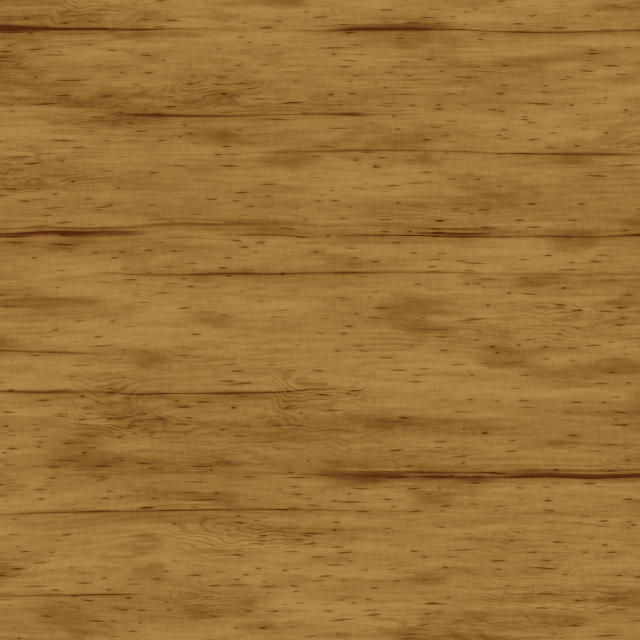
This texture is drawn by a Shadertoy shader. Its source:

```glsl
float hash(vec2 p) {
    vec3 q = fract(vec3(p.xyx) * 0.1031);
    q += dot(q, q.yzx + 33.33);
    return fract((q.x + q.y) * q.z);
}

float noise(vec2 p) {
    vec2 cell = floor(p), f = fract(p);
    f = f * f * (3.0 - 2.0 * f);
    return mix(mix(hash(cell), hash(cell + vec2(1, 0)), f.x),
               mix(hash(cell + vec2(0, 1)), hash(cell + vec2(1, 1)), f.x), f.y);
}

float fbm(vec2 p) {
    float sum = 0.0, amp = 0.533;
    for (int i = 0; i < 4; i++) {
        sum += amp * noise(p);
        p = p * 2.03 + 17.3;
        amp *= 0.5;
    }
    return sum;
}

// Thin growth lines, curling into small loops where the figure is strong
float growthLines(vec2 p) {
    float figure = smoothstep(0.56, 0.8, noise(p * vec2(6.0, 18.0) + 31.0));
    float rings = p.y * 105.0 + 4.0 * noise(p * vec2(3.0, 7.0) + 5.0)
                + 5.0 * figure * fbm(p * vec2(14.0, 40.0) + 12.0);
    float line = pow(0.5 + 0.5 * cos(6.2832 * rings), 3.0);
    line *= 1.0 - smoothstep(0.35, 0.8, fwidth(rings));
    float patches = smoothstep(0.4, 0.7, noise(p * vec2(3.0, 11.0) + 60.0));
    float broken = 0.3 + 0.9 * noise(p * vec2(16.0, 60.0) + 90.0);
    return line * broken * (0.17 * patches + 0.22 * figure) + 0.08 * figure;
}

// Short dark pores, gathered in drifts, some trailing a soft stain
float pores(vec2 p, vec2 grid, float seed) {
    vec2 q = p * grid;
    q.x += 7.0 * hash(vec2(floor(q.y), seed));
    vec2 cell = floor(q) + seed;
    float drift = noise(p * vec2(4.0, 14.0) + seed);
    vec2 centre = vec2(0.5, 0.25 + 0.5 * hash(cell + 9.0));
    vec2 d = (fract(q) - centre) / grid;
    d.y += 0.16 * d.x * (hash(cell + 21.0) - 0.5);
    float halfLength = mix(0.1, 0.48, pow(hash(cell + 14.0), 2.0)) / grid.x;
    float taper = 1.0 - smoothstep(0.1, 1.0, abs(d.x) / halfLength);
    float mark = taper * (1.0 - smoothstep(0.0002, 0.0019, abs(d.y)));
    vec2 s = d * vec2(110.0, 190.0);
    float strength = hash(cell + 27.0);
    return step(1.0 - 0.55 * drift, hash(cell + 3.0))
         * (mix(0.25, 0.85, strength) * mark + 0.14 * strength * exp(-dot(s, s)));
}

// Long broken seams, some widened into smoky streaked bands
float seams(vec2 p) {
    float dark = 0.0;
    for (int i = 0; i < 10; i++) {
        float id = float(i), row = id * 7.31 + 2.0;
        float y = 0.948 - 0.187 * floor(id / 2.0) - 0.127 * mod(id, 2.0);
        float wave = 0.012 * (noise(vec2(p.x * 3.5, row)) - 0.5)
                   + 0.004 * (noise(vec2(p.x * 14.0, row)) - 0.5);
        float d = p.y - y - wave;
        float span = smoothstep(0.36, 0.6, noise(vec2(p.x * 2.6, row + 40.0)));
        float ink = span * (0.25 + 0.9 * noise(vec2(p.x * 22.0, row + 60.0)));
        float width = 0.0007 + 0.0018 * noise(vec2(p.x * 11.0, row + 80.0));
        dark += ink * exp(-pow(abs(d) / width, 1.5));
        dark += 0.22 * span * exp(-abs(d) / (d < 0.0 ? 0.012 : 0.004));

        if (i == 0 || i % 4 == 3) {
            float swell = smoothstep(0.32, 0.58, noise(vec2(p.x * 3.3, row + 120.0)));
            float streak = smoothstep(0.35, 0.75, noise(vec2(p.x * 7.0, d * 260.0 + row)));
            float side = d - 0.004;
            dark += swell * (0.25 + 0.65 * streak) * exp(-pow(side / 0.0085, 2.0));
            dark += 0.3 * swell * streak * exp(-pow(side / 0.02, 2.0));
        }
    }
    return dark;
}

void mainImage(out vec4 fragColor, in vec2 fragCoord) {
    vec2 p = fragCoord / iResolution.xy;
    vec2 bent = p + vec2(0.0, 0.012 * (noise(p * vec2(4.0, 6.0)) - 0.5));

    // Broad clouds, streaks and fine fibres
    float tone = 0.92;
    tone += 0.48 * (fbm(bent * vec2(4.0, 15.0)) - 0.5);
    tone += 0.5 * (fbm(bent * vec2(7.0, 75.0) + 8.0) - 0.5);
    tone += 0.18 * (noise(bent * vec2(22.0, 210.0)) - 0.5);
    tone += 0.17 * (noise(bent * vec2(50.0, 420.0)) - 0.5);
    tone += 0.12 * (noise(p * vec2(300.0, 110.0)) - 0.5);

    // Brown smudges
    tone -= 0.38 * smoothstep(0.54, 0.8, fbm(bent * vec2(9.0, 32.0) + 44.0));

    tone -= growthLines(bent) + seams(p);
    tone -= pores(bent, vec2(13.0, 75.0), 3.0) + pores(bent, vec2(24.0, 110.0), 57.0);
    tone = clamp(tone, -0.5, 1.15);

    vec3 darkBrown = vec3(0.44, 0.27, 0.115), honey = vec3(0.655, 0.49, 0.255);
    vec3 color = mix(darkBrown, honey, tone);
    color.b -= 0.02 * smoothstep(0.0, 0.5, tone) * (1.0 - smoothstep(0.6, 1.0, tone));
    fragColor = vec4(color, 1.0);
}
```
